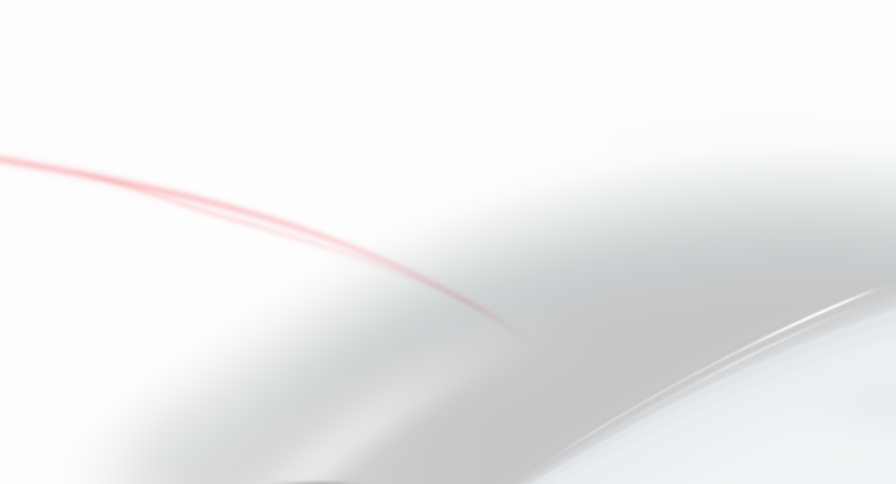
Give the GLSL for this background, as a WebGL 2 fragment shader.

```glsl
#version 300 es
precision highp float;
uniform vec2 u_resolution;
out vec4 fragColor;

float hash(float n) {
    return fract(sin(n * 91.73) * 4375.85);
}

float noise(float x) {
    float i = floor(x), f = fract(x);
    return mix(hash(i), hash(i + 1.0), f * f * (3.0 - 2.0 * f));
}

float bell(float d, float width) {
    d /= width;
    return exp(-d * d);
}

// Height of an arch with its top at peak
float arch(float x, vec2 peak, float bend) {
    return peak.y - bend * (x - peak.x) * (x - peak.x);
}

void main() {
    vec2 uv = gl_FragCoord.xy / u_resolution;
    float x = uv.x, y = uv.y;
    vec3 color = vec3(0.997);

    // Faint veils above the band
    float veil = smoothstep(-0.02, 0.06, arch(x, vec2(0.62, 0.89), 0.45) - y);
    veil += smoothstep(-0.02, 0.05, arch(x, vec2(0.85, 0.79), 0.5) - y);
    veil += 2.0 * smoothstep(-0.02, 0.06, arch(x, vec2(0.95, 0.69), 0.55) - y);
    color -= vec3(0.006, 0.004, 0.004) * veil * smoothstep(0.15, 0.85, x);

    // Broad grey band with a soft upper edge
    float depth = arch(x, vec2(0.9, 0.57), 0.88) - y;
    float band = smoothstep(-0.17, 0.13, depth);
    band *= mix(0.68, 1.0, smoothstep(0.2, 0.55, x));
    band *= smoothstep(0.02, 0.24, x + 0.35 * y);
    vec3 grey = mix(vec3(0.785, 0.8, 0.805), vec3(0.78, 0.782, 0.79), smoothstep(0.08, 0.2, depth));
    color = mix(color, grey, band);

    // Pale sheen inside the band
    float sheen = y - arch(x, vec2(0.77, 0.36), 1.9);
    float sheenWidth = sheen > 0.0 ? 0.09 : 0.055;
    float sheenFade = 1.0 - smoothstep(0.34, 0.67, x);
    color = mix(color, vec3(0.95), 0.65 * sheenFade * bell(sheen, sheenWidth));

    // Small shadow on the bottom rim
    color -= 0.16 * bell(x - 0.35, 0.035) * bell(y, 0.006);

    // Bright surface below the band, with brushed streaks
    float t = x - 0.566;
    float below = 1.25 * t - 0.62 * t * t - y;
    float fadeWidth = 0.06 + 0.15 * max(t, 0.0);
    float across = below / fadeWidth;
    float streak = noise(across * 9.0 + 3.0) - 0.5;
    float surface = smoothstep(-0.05, 1.05, across + 0.22 * streak * bell(across - 0.5, 0.5));
    vec3 pale = mix(vec3(0.915, 0.93, 0.937), vec3(0.945, 0.957, 0.963), smoothstep(0.05, 0.3, below));
    pale -= 0.025 * bell(x - 1.0, 0.07) * bell(y - 0.16, 0.06);
    color = mix(color, pale, surface);
    color += 0.035 * streak * bell(across - 0.4, 0.35);

    // Fine glints along the lower edge
    float glint = bell(below - 0.007, 0.004) * (0.06 + 0.14 * bell(x - 0.91, 0.07));
    glint += 0.07 * bell(below - 0.028, 0.004) * bell(x - 0.84, 0.1);
    color += glint * smoothstep(0.58, 0.68, x) * (1.0 - smoothstep(0.94, 1.0, x));

    // Red thread that splits in two and joins again
    float thread = y - (0.671 - 0.33 * x - 0.86 * x * x * x);
    float gap = 0.024 * smoothstep(0.08, 0.26, x) * (1.0 - smoothstep(0.3, 0.56, x));
    float fade = 1.0 - smoothstep(0.2, 0.61, x);
    float red = bell(thread, 0.009) * mix(0.35, 1.0, fade);
    red += 0.5 * bell(thread + gap, 0.007) * fade * smoothstep(0.06, 0.16, x);
    red += 0.18 * bell(thread + 0.5 * gap, 0.022) * fade;
    red *= 1.0 - smoothstep(0.52, 0.61, x);
    color -= vec3(0.01, 0.16, 0.15) * red;

    fragColor = vec4(clamp(color, 0.0, 1.0), 1.0);
}
```
